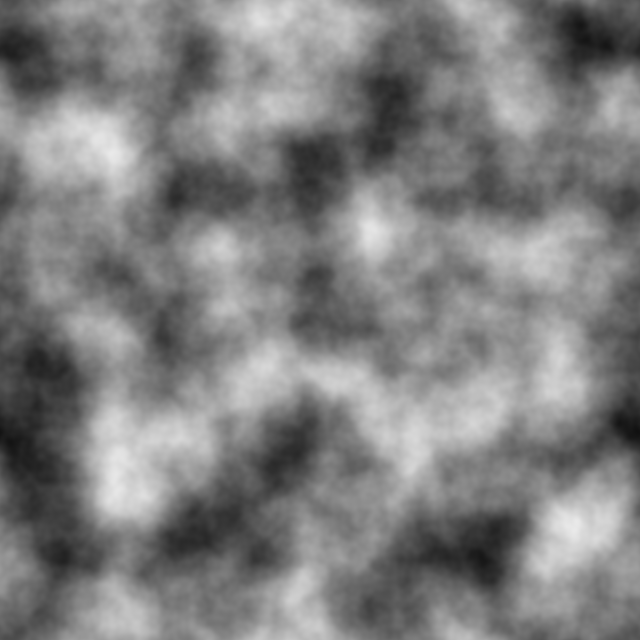
A three.js fragment shader for this texture:

```glsl
// Soft grey clouds: seamless layered gradient noise.
varying vec2 vUv;

// Unit gradient direction of a lattice cell
vec2 cellGradient(vec2 cell, float seed) {
  float random = fract(sin(dot(cell, vec2(127.1, 311.7)) + seed * 74.7) * 43758.545);
  float angle = 6.2831853 * random;
  return vec2(cos(angle), sin(angle));
}

// Slope contribution of one cell corner, wrapped to the period
float corner(vec2 cell, vec2 local, vec2 offset, float period, float seed) {
  return dot(cellGradient(mod(cell + offset, period), seed), local - offset);
}

// Gradient noise that repeats after a whole number of cells
float tiledNoise(vec2 p, float period, float seed) {
  vec2 cell = floor(p);
  vec2 local = p - cell;
  vec2 blend = local * local * local * (local * (local * 6.0 - 15.0) + 10.0);
  float bottom = mix(corner(cell, local, vec2(0.0, 0.0), period, seed),
                     corner(cell, local, vec2(1.0, 0.0), period, seed), blend.x);
  float top = mix(corner(cell, local, vec2(0.0, 1.0), period, seed),
                  corner(cell, local, vec2(1.0, 1.0), period, seed), blend.x);
  return mix(bottom, top, blend.y);
}

// Octaves double in frequency and roughly halve in strength
float clouds(vec2 uv) {
  float sum = 0.0;
  float strength = 1.0;
  float period = 5.0;
  for (int octave = 0; octave < 5; octave++) {
    float seed = float(octave) + 1.0;
    vec2 shift = seed * vec2(0.37, 0.71);
    sum += strength * tiledNoise(uv * period + shift, period, seed);
    strength *= 0.47;
    period *= 2.0;
  }
  return sum;
}

void main() {
  // Gently flatten the brightest and darkest peaks
  float density = clouds(vUv);
  float grey = 0.5 + 0.73 * density / sqrt(1.0 + 0.5 * density * density);
  gl_FragColor = vec4(vec3(clamp(grey, 0.04, 0.97)), 1.0);
}
```
